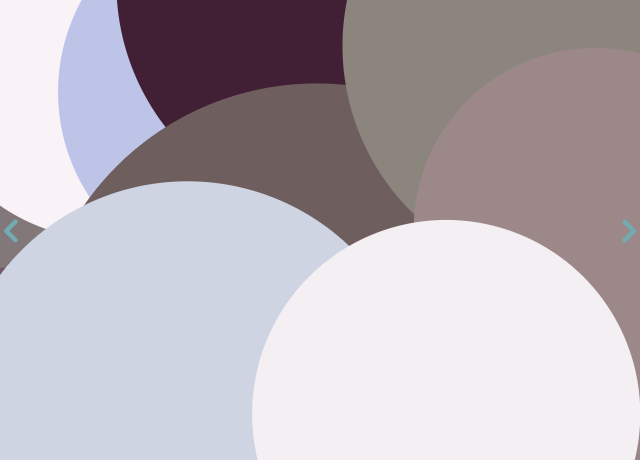
Write a Shadertoy shader that draws this background.

```glsl
// Paints an antialiased disc over the current colour
void disc(inout vec3 color, vec2 p, vec2 center, float radius, vec3 tint) {
    float dist = length(p - center) - radius;
    color = mix(color, tint, clamp(0.5 - dist * iResolution.y, 0.0, 1.0));
}

float segmentDistance(vec2 p, vec2 a, vec2 b) {
    vec2 ab = b - a;
    float t = clamp(dot(p - a, ab) / dot(ab, ab), 0.0, 1.0);
    return length(p - a - ab * t);
}

void mainImage(out vec4 fragColor, in vec2 fragCoord) {
    // Canvas height is one unit
    vec2 p = fragCoord / iResolution.y;
    float aspect = iResolution.x / iResolution.y;
    vec3 color = vec3(0.60, 0.52, 0.53);

    // Overlapping discs, back to front
    disc(color, p, vec2(0.0, 0.3), 0.2, vec3(0.44, 0.35, 0.41));
    disc(color, p, vec2(0.0, 0.82), 0.402, vec3(0.51, 0.47, 0.475));
    disc(color, p, vec2(0.2375, 0.8964), 0.4175, vec3(0.976, 0.953, 0.973));
    disc(color, p, vec2(0.5417, 0.8), 0.4155, vec3(0.745, 0.77, 0.906));
    disc(color, p, vec2(0.763, 1.036), 0.51, vec3(0.255, 0.125, 0.21));
    disc(color, p, vec2(0.6884, 0.2036), 0.615, vec3(0.43, 0.37, 0.365));
    disc(color, p, vec2(1.252, 0.9), 0.5075, vec3(0.545, 0.52, 0.495));
    disc(color, p, vec2(1.2935, 0.5018), 0.394, vec3(0.61, 0.533, 0.533));
    disc(color, p, vec2(0.4076, 0.0964), 0.5095, vec3(0.808, 0.831, 0.886));
    disc(color, p, vec2(0.97, 0.1), 0.4219, vec3(0.957, 0.937, 0.953));

    // Mirrored chevrons at the side edges
    vec2 q = vec2(min(p.x, aspect - p.x), abs(p.y - 0.498));
    float chevron = segmentDistance(q, vec2(0.0136, 0.0), vec2(0.0335, 0.02)) - 0.0048;
    float coverage = clamp(0.5 - chevron * iResolution.y, 0.0, 1.0);
    color = mix(color, vec3(0.45, 0.67, 0.70), coverage);

    fragColor = vec4(color, 1.0);
}
```
